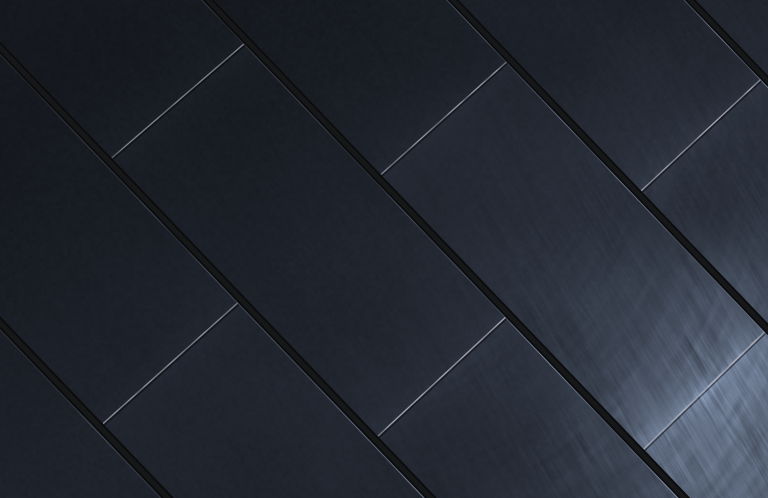
This texture is drawn by a Shadertoy shader. Its source:

```glsl
// Dark brushed metal panels in a diagonal running bond, lit from the lower right.
#define SEAM_HALF_WIDTH 0.0088
#define EDGE_HALF_WIDTH 0.0010
#define JOINT_HALF_WIDTH 0.0013
#define COLUMN_PITCH 0.361
#define PANEL_LENGTH 0.75
#define GLOW_CENTER vec2(1.46, 0.87)
#define STREAK_AMOUNT 0.60
#define METAL_TINT vec3(0.87, 1.0, 1.26)
#define GLOW_TINT vec3(0.89, 1.0, 1.16)
#define SEAM_COLOR vec3(0.088, 0.090, 0.098)
#define EDGE_COLOR vec3(0.36, 0.40, 0.47)
#define JOINT_COLOR vec3(0.60, 0.60, 0.64)

float hash(vec2 p) {
    vec3 q = fract(p.xyx * vec3(0.1031, 0.1030, 0.0973));
    q += dot(q, q.yzx + 33.33);
    return fract((q.x + q.y) * q.z);
}

float noise(vec2 p) {
    vec2 i = floor(p), f = fract(p);
    f = f * f * (3.0 - 2.0 * f);
    return mix(mix(hash(i), hash(i + vec2(1, 0)), f.x),
               mix(hash(i + vec2(0, 1)), hash(i + vec2(1, 1)), f.x), f.y);
}

// Signed distance to the nearest whole number
float nearest(float x) { return x - floor(x + 0.5); }

// Smooth-edged stripe around zero
float stripe(float d, float halfWidth, float pixel) {
    return 1.0 - smoothstep(halfWidth - pixel, halfWidth + pixel, abs(d));
}

// Panel coordinates (across, along) with a slight perspective; p.y points down
vec2 panelSpace(vec2 p) {
    float across = (1.05 * p.x - p.y - 0.437) / 0.523;
    float x = p.x - 0.88;
    float along = (p.y - 0.244 + 0.9 * x) / (1.01 - 0.07 * x);
    return vec2(across + 0.0172 * across * across, along - 0.04 * along * along);
}

// Brushed grain steeper than the seams, in broken patches
float brushed(vec2 q, float seed) {
    vec2 g = vec2(q.x + 0.50 * q.y, q.y) + seed * 17.0;
    float patches = 0.4 + 1.2 * noise(g * vec2(7.0, 6.0) + 5.0);
    return patches * (0.35 * noise(g * vec2(26.0, 5.0))
                    + 0.35 * noise(g * vec2(70.0, 11.0))
                    + 0.30 * noise(g * vec2(150.0, 24.0)) - 0.5);
}

// Faint wiping marks, curved across the panel
float wiped(vec2 q, float seed) {
    float arc = q.y + 0.12 * q.x * q.x;
    return noise(vec2(q.x * 5.0, arc * 60.0) + seed * 31.0) - 0.5;
}

void mainImage(out vec4 fragColor, in vec2 fragCoord) {
    vec2 uv = fragCoord / iResolution.xy;
    vec2 p = vec2(uv.x * 1.536, 1.0 - uv.y);
    float pixel = 0.6 / iResolution.y;

    // Running bond: every column shifts by half a panel
    vec2 q = panelSpace(p);
    float column = floor(q.x);
    float along = q.y - 0.5 * column;
    float seed = hash(vec2(column, floor(along)) + 40.0);
    float seamDist = nearest(q.x) * COLUMN_PITCH;
    float jointDist = nearest(along) * PANEL_LENGTH;

    // Broad shading and the reflected light
    vec2 toGlow = p - GLOW_CENTER;
    float d2 = dot(toGlow, toGlow);
    float glow = 0.20 * exp(-13.0 * d2) + 0.085 * exp(-2.6 * d2);
    glow *= column < 0.0 ? 0.75 : 1.0;
    float light = 0.097 + 0.040 * smoothstep(0.1, 0.7, 0.35 * p.x + 0.6 * p.y);
    light *= 0.97 + 0.06 * seed;

    // Wear: streaks and wipes in the light, clouds and fine dust everywhere
    float grain = brushed(q, seed);
    float cloud = noise(p * 7.0 + seed * 9.0) - 0.5;
    float dust = noise(p * 260.0) + noise(p.yx * 130.0 + 7.0) - 1.0;
    light += 0.010 * cloud + 0.010 * dust + 0.004 * grain;
    float below = step(0.0, jointDist);
    light += (0.012 + 0.010 * below) * exp(-22.0 * abs(jointDist));
    glow *= 1.0 + STREAK_AMOUNT * grain + 0.4 * cloud + 0.22 * wiped(q, seed);
    glow *= 1.0 + 0.45 * exp(-22.0 * abs(jointDist));

    // Sparse short scratches, brighter in the light
    vec2 cell = vec2(q.x + 0.50 * q.y, q.y) * vec2(11.0, 14.0);
    vec2 local = fract(cell) - 0.5;
    float scratched = step(0.95, hash(floor(cell) + 70.0));
    float scratch = stripe(local.x, 0.01, 0.03)
                  * (1.0 - smoothstep(0.05, 0.30, abs(local.y)));
    light += 0.5 * glow * scratched * scratch;
    vec3 color = METAL_TINT * light + GLOW_TINT * glow;

    // Joints: a shadow under a bright thin edge, worn along its length
    float shine = smoothstep(0.0, 1.3, p.x * 0.6 + p.y * 0.5);
    color *= 1.0 - 0.5 * stripe(jointDist - 0.0038, 0.0013, pixel);
    float jointWear = 0.60 + 0.5 * noise(vec2(q.x * 18.0, column));
    color = mix(color, JOINT_COLOR * (0.80 + 0.35 * shine),
                min(1.0, jointWear) * stripe(jointDist, JOINT_HALF_WIDTH, pixel));

    // Seams: a pale floor between two dark lines, and one lit lip
    float flanks = stripe(abs(seamDist) - 0.0064, 0.0017, 0.0012);
    vec3 gap = SEAM_COLOR * (1.0 - 0.5 * flanks);
    color = mix(color, gap, stripe(seamDist, SEAM_HALF_WIDTH, pixel));
    float lip = stripe(seamDist + SEAM_HALF_WIDTH + 0.0006, EDGE_HALF_WIDTH, pixel);
    float lipWear = 0.25 + 0.75 * noise(vec2(q.y * 9.0, floor(q.x + 0.5) * 5.0));
    color = mix(color, EDGE_COLOR * (0.45 + 0.95 * shine), lip * lipWear);

    fragColor = vec4(clamp(color, 0.0, 1.0), 1.0);
}
```
